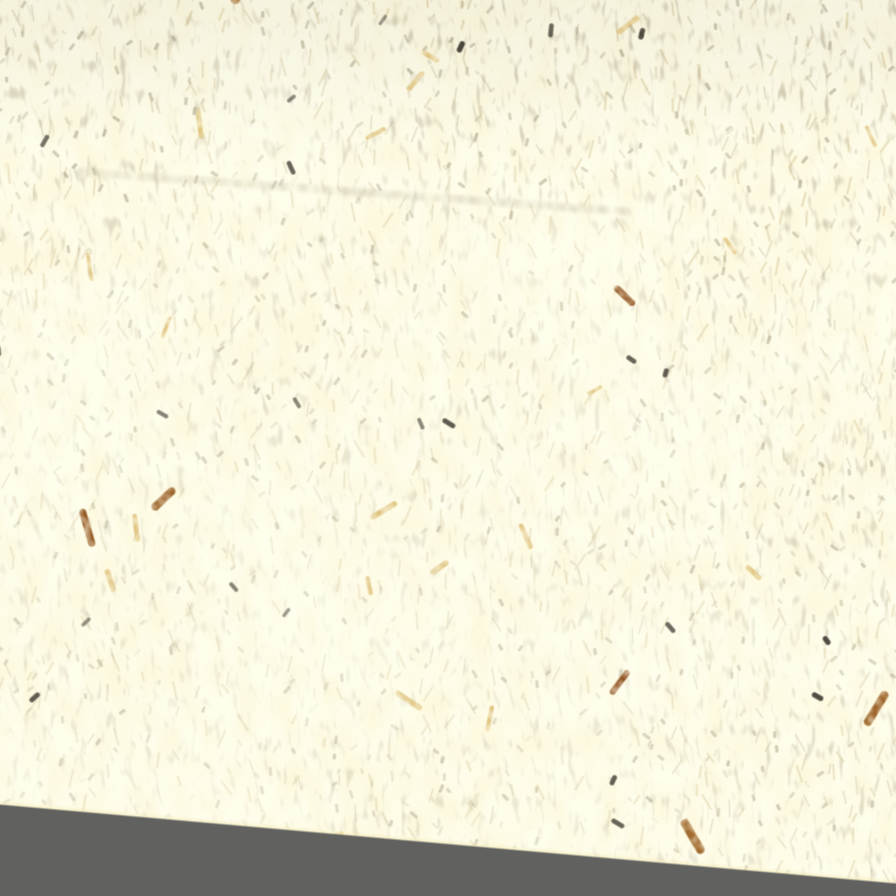
Give the GLSL for this texture, as a Shadertoy shader.

```glsl
// Cream recycled paper with upright fibres, bark chips, a faint crease and a grey backdrop below its slanted edge.

const vec3 IVORY    = vec3(0.998, 0.995, 0.925);
const vec3 CREAM    = vec3(0.992, 0.975, 0.870);
const vec3 SHADE    = vec3(0.760, 0.730, 0.630);
const vec3 HAIR     = vec3(0.640, 0.610, 0.510);
const vec3 STRAW    = vec3(0.830, 0.680, 0.340);
const vec3 BARK     = vec3(0.560, 0.320, 0.130);
const vec3 SOOT     = vec3(0.200, 0.180, 0.150);
const vec3 BACKDROP = vec3(0.380, 0.380, 0.375);

const float EDGE_LEFT  = 0.102;  // height of the paper edge at x = 0
const float EDGE_RIGHT = 0.014;  // and at x = 1
const vec2 GRAIN_FINE   = vec2(165.0, 62.0);
const vec2 GRAIN_COARSE = vec2(75.0, 34.0);
const vec2 CREASE_START = vec2(0.09, 0.808);
const vec2 CREASE_END   = vec2(0.70, 0.764);

vec2 hash2(vec2 p) {
    vec3 q = fract(vec3(p.xyx) * vec3(0.1031, 0.1030, 0.0973));
    q += dot(q, q.yzx + 33.33);
    return fract((q.xx + q.yz) * q.zy);
}

float gradientDot(vec2 cell, vec2 offset) {
    float angle = 6.2832 * hash2(cell + 100.0).x;
    return dot(vec2(cos(angle), sin(angle)), offset);
}

float gradientNoise(vec2 p) {
    vec2 i = floor(p), f = p - i;
    vec2 u = f * f * f * (f * (f * 6.0 - 15.0) + 10.0);
    vec2 e = vec2(1.0, 0.0);
    float low  = mix(gradientDot(i, f), gradientDot(i + e, f - e), u.x);
    float high = mix(gradientDot(i + e.yx, f - e.yx), gradientDot(i + 1.0, f - 1.0), u.x);
    return 1.4 * mix(low, high, u.y);
}

float segmentDistance(vec2 p, vec2 a, vec2 b) {
    vec2 ap = p - a, ab = b - a;
    return length(ap - ab * clamp(dot(ap, ab) / dot(ab, ab), 0.0, 1.0));
}

// Scattered short strokes: x is coverage, y a random tone per stroke
vec2 strokes(vec2 uv, float cells, float share, float len, float width, float spread, float seed, float pixel) {
    vec2 home = floor(uv * cells);
    vec2 result = vec2(0.0);
    for (int j = -1; j <= 1; j++)
    for (int i = -1; i <= 1; i++) {
        vec2 cell = home + vec2(i, j);
        vec2 place = hash2(cell + seed);
        vec2 pick  = hash2(cell + seed + 37.0);
        vec2 form  = hash2(cell + seed + 71.0);
        if (pick.x > share) continue;
        float angle = (form.x - 0.5) * spread;
        vec2 reach = vec2(sin(angle), cos(angle)) * len * mix(0.2, 0.5, form.y);
        vec2 centre = (cell + place) / cells;
        float d = segmentDistance(uv, centre - reach, centre + reach);
        float ink = 1.0 - smoothstep(-pixel, pixel, d - width * mix(0.3, 0.5, pick.y));
        if (ink > result.x) result = vec2(ink, pick.y);
    }
    return result;
}

void mainImage(out vec4 fragColor, in vec2 fragCoord) {
    vec2 uv = fragCoord / iResolution.xy;
    float pixel = max(1.0 / iResolution.y, 0.0016);

    // Cloudy cream base
    float cloud = gradientNoise(uv * 5.0 + 3.0);
    float mottle = gradientNoise(uv * vec2(42.0, 26.0) + 9.0);
    vec3 color = mix(IVORY, CREAM, clamp(0.42 + 0.4 * cloud + 0.7 * mottle, 0.0, 1.0));

    // Upright grain, denser toward the top and right
    float density = 0.30 + 0.36 * smoothstep(0.68, 1.0, uv.y)
                  + 0.14 * smoothstep(0.4, 1.0, uv.x) + 0.22 * cloud;
    vec2 bent = uv + vec2(0.010 * gradientNoise(uv * 9.0) + 0.06 * uv.y, 0.0);
    float grain = 0.65 * gradientNoise(bent * GRAIN_FINE) + 0.55 * gradientNoise(bent * GRAIN_COARSE);
    color = mix(color, SHADE, clamp(density, 0.1, 0.9) * smoothstep(0.06, 0.85, grain));
    color = mix(color, SHADE, 0.14 * smoothstep(0.80, 1.0, uv.y));

    // Faint hairs and flecks
    vec2 hair  = strokes(uv, 42.0, 0.38, 0.020, 0.0024, 1.3, 11.0, pixel);
    vec2 fleck = strokes(uv, 62.0, 0.30, 0.007, 0.0036, 2.0, 53.0, pixel);
    color = mix(color, mix(HAIR, STRAW, 0.6 * hair.y), hair.x * (0.12 + 0.35 * density));
    color = mix(color, HAIR, fleck.x * fleck.y * (0.25 + 0.6 * density));

    // Broken horizontal crease
    float crease = segmentDistance(uv, CREASE_START, CREASE_END);
    float broken = 0.6 + 0.7 * gradientNoise(uv * vec2(90.0, 30.0));
    color = mix(color, SHADE, 0.38 * broken * (1.0 - smoothstep(0.001, 0.008, crease)));

    // Straw, bark and soot
    vec2 straw = strokes(uv, 13.0, 0.10, 0.030, 0.0065, 2.4, 131.0, pixel);
    vec2 bark  = strokes(uv, 9.0, 0.08, 0.038, 0.0110, 1.8, 211.0, pixel);
    vec2 soot  = strokes(uv, 19.0, 0.07, 0.011, 0.0062, 2.2, 307.0, pixel);
    float wear = 0.75 + 0.5 * gradientNoise(uv * 110.0);
    color = mix(color, STRAW, 0.65 * straw.x * wear);
    color = mix(color, mix(BARK, STRAW, 0.4 * bark.y), bark.x * clamp(wear, 0.0, 1.0));
    color = mix(color, SOOT, soot.x * mix(0.45, 0.9, soot.y));

    // Slanted lower edge with a thin yellowed rim
    float above = uv.y - mix(EDGE_LEFT, EDGE_RIGHT, uv.x);
    color = mix(color, CREAM * vec3(0.96, 0.94, 0.82), 0.5 * (1.0 - smoothstep(0.0, 0.006, above)));
    color = mix(BACKDROP, color, smoothstep(-pixel, pixel, above));

    fragColor = vec4(clamp(color, 0.0, 1.0), 1.0);
}
```
